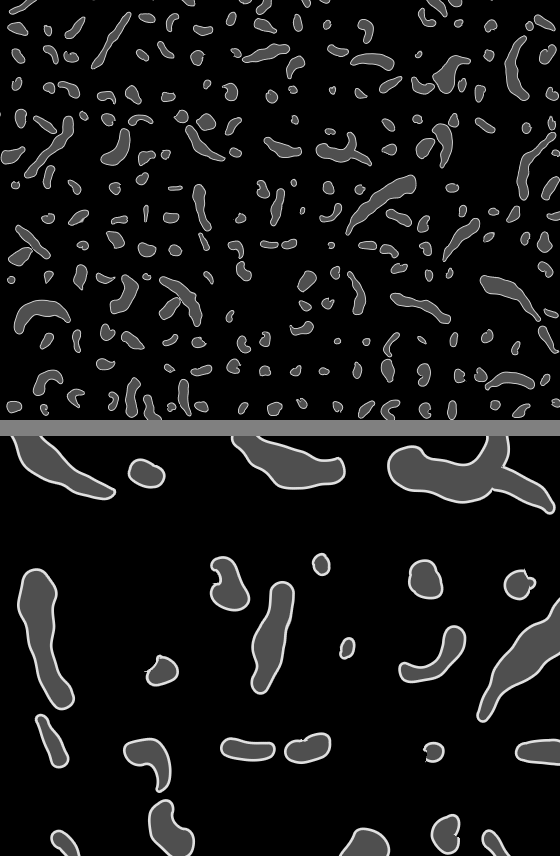
Top, the full canvas; bottom, a detail of the centre.
Write a Shadertoy shader that draws this texture.

```glsl
// Scattered grey worm-like grains with thin pale outlines on black.
// Tapered arcs sit on two jittered grids (long and short); short ones keep
// clear of long ones, and noise warps the plane and roughens the edges.

#define LONG_CELL 0.19
#define SHORT_CELL 0.075
#define LONG_SHARE 0.80
#define SHORT_SHARE 0.92
#define CLEARANCE 0.024
#define BEND_WARP 0.024
#define EDGE_ROUGHNESS 0.0065
#define LINE_WIDTH 0.0021
#define FILL_GREY 0.31
#define LINE_GREY 0.88

float hash(vec2 p) {
    return fract(sin(dot(p, vec2(127.1, 311.7))) * 43758.5453);
}

float noise(vec2 p) {
    vec2 i = floor(p), f = fract(p);
    f = f * f * (3.0 - 2.0 * f);
    return mix(mix(hash(i), hash(i + vec2(1, 0)), f.x),
               mix(hash(i + vec2(0, 1)), hash(i + vec2(1, 1)), f.x), f.y);
}

vec2 noise2(vec2 p) {
    return vec2(noise(p), noise(p + 37.3)) - 0.5;
}

// Distance to an arc whose middle is the origin, thicker at one end
float taperedArc(vec2 p, float halfLength, float halfAngle, float thickness, float taper) {
    float radius = halfLength / halfAngle;
    p.y += radius;
    float angle = clamp(atan(p.x, p.y), -halfAngle, halfAngle);
    float along = angle / halfAngle;
    float width = thickness * (1.0 + taper * along - 0.15 * along * along);
    return length(p - radius * vec2(sin(angle), cos(angle))) - width;
}

vec2 grainCentre(vec2 id, float cell, float jitter) {
    return (id + 0.5 + jitter * (vec2(hash(id + 1.7), hash(id + 5.3)) - 0.5)) * cell;
}

// Grain of one cell; sizes hold min and max half length, then thickness
float grain(vec2 p, vec2 id, vec4 sizes) {
    float turn = 6.2832 * hash(id + 9.1);
    float c = cos(turn), s = sin(turn);
    float size = hash(id + 13.7);
    float halfLength = mix(sizes.x, sizes.y, size * size);
    float bend = hash(id + 17.9);
    float thickness = mix(sizes.z, sizes.w, hash(id + 21.1));
    float taper = 0.9 * (hash(id + 25.3) - 0.5);
    return taperedArc(mat2(c, -s, s, c) * p, halfLength, 0.1 + 1.5 * bend * bend, thickness, taper);
}

float longGrains(vec2 p) {
    float d = 1.0;
    vec2 home = floor(p / LONG_CELL);
    for (int y = -1; y <= 1; y++)
    for (int x = -1; x <= 1; x++) {
        vec2 id = home + vec2(x, y);
        if (hash(id + 31.9) > LONG_SHARE) continue;
        vec2 centre = grainCentre(id, LONG_CELL, 0.5);
        d = min(d, grain(p - centre, id, vec4(0.036, 0.092, 0.009, 0.015)));
    }
    return d;
}

float shortGrains(vec2 p) {
    float d = 1.0;
    vec2 home = floor(p / SHORT_CELL);
    for (int y = -1; y <= 1; y++)
    for (int x = -1; x <= 1; x++) {
        vec2 id = home + vec2(x, y) + 100.0;
        if (hash(id + 31.9) > SHORT_SHARE) continue;
        vec2 centre = grainCentre(id, SHORT_CELL, 0.45) - 100.0 * SHORT_CELL;
        if (longGrains(centre) < CLEARANCE) continue;
        d = min(d, grain(p - centre, id, vec4(0.003, 0.028, 0.0065, 0.0125)));
    }
    return d;
}

void mainImage(out vec4 fragColor, in vec2 fragCoord) {
    float pixel = 1.0 / iResolution.y;
    vec2 p = fragCoord * pixel;

    // Bend the plane, then roughen the outlines
    vec2 warped = p + BEND_WARP * noise2(p * 13.0) + 0.4 * BEND_WARP * noise2(p * 34.0 + 11.0);
    float d = min(longGrains(warped), shortGrains(warped));
    d += EDGE_ROUGHNESS * (noise(p * 60.0 + 71.0) - 0.5);

    // Undo the stretch of the warp so that the line width stays even
    float slope = length(vec2(dFdx(d), dFdy(d))) / pixel;
    d /= clamp(slope, 0.6, 2.0);

    // Fill and outline
    float fill = clamp(0.5 - d / pixel, 0.0, 1.0);
    float line = clamp(0.5 + (0.5 * LINE_WIDTH - abs(d)) / pixel, 0.0, min(1.0, LINE_WIDTH / pixel));
    float grey = mix(FILL_GREY * fill, LINE_GREY, line);
    fragColor = vec4(vec3(grey), 1.0);
}
```
